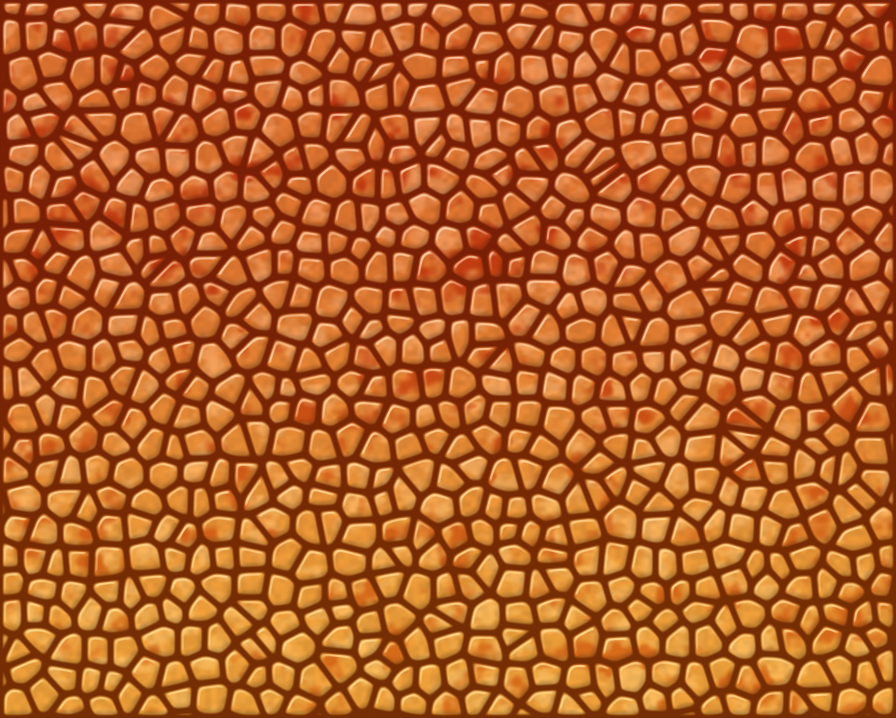
Reproduce this pattern procedurally as a WebGL 2 fragment shader.

```glsl
#version 300 es
precision highp float;
// Embossed leather of irregular scales, fading from red-orange to gold.

uniform vec2 u_resolution;
out vec4 fragColor;

const float COLUMNS = 31.0;
const float CORNER_SHARPNESS = 18.0;
const vec2 LIGHT_DIR = vec2(-0.5, 0.866);

vec2 hash2(vec2 p) {
    vec3 q = fract(p.xyx * vec3(0.1031, 0.1030, 0.0973));
    q += dot(q, q.yzx + 33.33);
    return fract((q.xx + q.yz) * q.zy);
}

float noise(vec2 p) {
    vec2 i = floor(p), f = fract(p);
    f = f * f * (3.0 - 2.0 * f);
    float low = mix(hash2(i).x, hash2(i + vec2(1, 0)).x, f.x);
    float high = mix(hash2(i + vec2(0, 1)).x, hash2(i + vec2(1, 1)).x, f.x);
    return mix(low, high, f.y);
}

float fbm(vec2 p) {
    return 0.55 * noise(p) + 0.3 * noise(p * 2.1 + 17.0) + 0.15 * noise(p * 4.3 + 41.0);
}

// Centre of a scale: staggered rows with jitter.
vec2 scaleCentre(vec2 cell) {
    return cell + vec2(0.5 * mod(cell.y, 2.0), 0.0) + 0.5 + 0.74 * (hash2(cell + 50.0) - 0.5);
}

vec2 nearestCell(vec2 p) {
    vec2 best = floor(p);
    float bestDist = 1e3;
    for (int y = -2; y <= 2; y++)
    for (int x = -2; x <= 2; x++) {
        vec2 cell = floor(p) + vec2(x, y);
        vec2 toCentre = scaleCentre(cell) - p;
        float dist = dot(toCentre, toCentre);
        if (dist < bestDist) {
            bestDist = dist;
            best = cell;
        }
    }
    return best;
}

// Weighted edge: outward normal in xy, weight in z.
vec3 edge(vec2 normal, float dist) {
    return vec3(normal, 1.0) * exp(-CORNER_SHARPNESS * dist);
}

// Outward normal in xy, rounded distance to the seam in z.
vec3 scaleEdge(vec2 p, vec2 size) {
    vec2 home = nearestCell(p);
    vec2 centre = scaleCentre(home);
    vec3 sum = edge(vec2(-1, 0), p.x) + edge(vec2(1, 0), size.x - p.x)
             + edge(vec2(0, -1), p.y) + edge(vec2(0, 1), size.y - p.y);
    for (int y = -2; y <= 2; y++)
    for (int x = -2; x <= 2; x++) {
        if (x == 0 && y == 0) continue;
        vec2 other = scaleCentre(home + vec2(x, y));
        vec2 normal = normalize(other - centre);
        sum += edge(normal, dot(0.5 * (centre + other) - p, normal));
    }
    return vec3(sum.xy / sum.z, -log(sum.z) / CORNER_SHARPNESS);
}

// Dyed surface with pale clouds and red stains.
vec3 dye(vec2 p, float redness) {
    vec3 base = mix(vec3(0.91, 0.61, 0.22), vec3(0.85, 0.44, 0.18), redness);
    vec3 pale = mix(vec3(0.95, 0.70, 0.34), vec3(0.91, 0.56, 0.33), redness);
    vec3 stain = mix(vec3(0.84, 0.42, 0.10), vec3(0.75, 0.22, 0.06), redness);
    vec3 color = mix(base, pale, smoothstep(0.42, 0.75, fbm(p * vec2(1.1, 1.6) + 7.0)));
    float stained = smoothstep(0.55, 0.82, fbm(p * 0.95 + 83.0));
    return color * (0.95 + 0.1 * noise(p * 5.0)) * (1.0 - stained) + stain * stained;
}

void main() {
    float unit = COLUMNS / u_resolution.x;
    vec2 p = gl_FragCoord.xy * unit;
    float redness = smoothstep(0.05, 0.75, gl_FragCoord.y / u_resolution.y);
    vec3 rim = scaleEdge(p, u_resolution * unit);
    float facing = dot(rim.xy, LIGHT_DIR);
    float soft = 0.5 * unit;

    // Face, darkened on the side away from the light
    vec3 color = dye(p, redness);
    color *= 1.0 - 0.22 * smoothstep(0.0, 0.9, -facing) * smoothstep(0.34, 0.1, rim.z);

    // Thin highlight along the lit rim
    float ridge = 1.0 - smoothstep(0.01, 0.05 + soft, abs(rim.z - 0.17));
    float gloss = ridge * smoothstep(0.1, 0.8, facing) * (0.6 + 0.5 * noise(p * 1.7 + 29.0));
    color = mix(color, mix(vec3(1.0, 0.85, 0.55), vec3(1.0, 0.80, 0.66), redness), 0.9 * gloss);

    // Dark rounded seam
    vec3 seam = mix(vec3(0.46, 0.18, 0.01), vec3(0.47, 0.12, 0.02), redness);
    color = mix(seam, color, smoothstep(0.07 - soft, 0.14 + soft, rim.z));

    fragColor = vec4(color, 1.0);
}
```
